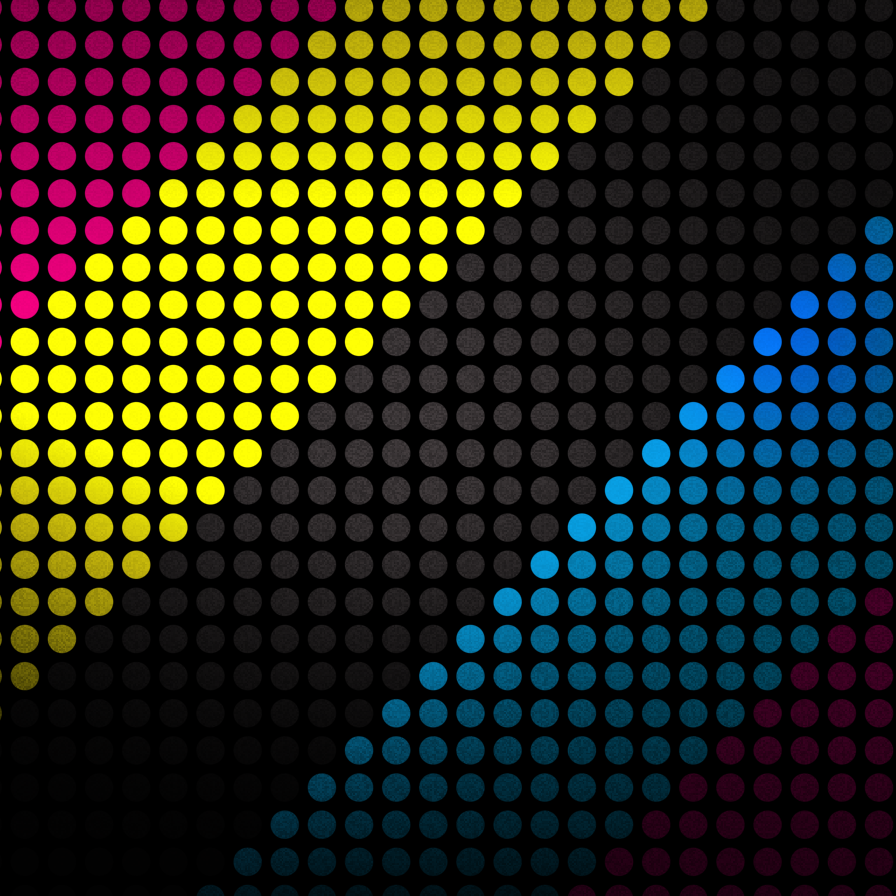
Reproduce this background procedurally as a Shadertoy shader.

```glsl
float hash(vec2 p) {
    return fract(sin(dot(p, vec2(127.1, 311.7))) * 43758.5453);
}

// Soft round falloff around a centre
float glow(vec2 p, vec2 center, float falloff) {
    vec2 d = p - center;
    return exp(-dot(d, d) * falloff);
}

vec3 magentaBand(vec2 p) {
    return vec3(0.95, 0.0, 0.50) * clamp(1.0 - (p.y - 0.66) * 1.25, 0.0, 1.0);
}

vec3 yellowBand(vec2 p) {
    float lower = 0.38 + (p.y + 0.45 * p.x - 0.26) * 2.1;
    float upper = 1.0 - (p.y - 0.77) * 1.4;
    float light = clamp(min(lower, upper), 0.0, 1.0);
    return mix(vec3(0.98, 0.90, 0.06), vec3(1.0, 1.0, 0.02), smoothstep(0.7, 1.0, light)) * light;
}

vec3 grayBand(vec2 p) {
    float light = 0.20 * glow(p, vec2(0.45, 0.51), 7.0) * smoothstep(0.0, 0.5, p.y);
    return vec3(1.0, 0.91, 0.93) * (light + 0.07 * p.y * p.y + 0.008);
}

vec3 blueBand(vec2 p, float stepsIn) {
    vec3 color = vec3(0.0, 0.26, 0.35) * smoothstep(-0.15, 0.35, p.y);
    float rim = exp(-stepsIn * 0.3 - 14.0 * pow(abs(p.y - 0.46), 2.0));
    color += vec3(0.03, 0.36, 0.53) * rim;
    return color + vec3(0.0, -0.06, 0.24) * glow(p, vec2(0.87, 0.64), 60.0);
}

vec3 darkMagentaBand(vec2 p) {
    return vec3(0.25, 0.0, 0.14) * mix(0.5, 1.0, smoothstep(0.0, 0.35, p.y));
}

void mainImage(out vec4 fragColor, in vec2 fragCoord) {
    vec2 uv = fragCoord / iResolution.y;

    // Dot grid, counted rightward and downward
    float spacing = 0.04145;
    vec2 grid = vec2(uv.x - 0.0277, 0.9915 - uv.y) / spacing;
    vec2 cell = floor(grid + 0.5);
    float dist = length(grid - cell) * spacing;
    float aa = 0.8 / iResolution.y;
    float dotMask = 1.0 - smoothstep(0.0158 - aa, 0.0158 + aa, dist);

    // Diagonal colour bands, each ten dots wide
    float diagonal = cell.x + cell.y;
    vec3 color = magentaBand(uv);
    if (diagonal > 8.5) color = yellowBand(uv);
    if (diagonal > 18.5) color = grayBand(uv);
    if (diagonal > 28.5) color = blueBand(uv, diagonal - 29.0);
    if (diagonal > 38.5) color = darkMagentaBand(uv);

    // Fine grain, fading out on bright dots
    float grain = hash(floor(uv * 512.0)) - 0.5;
    float brightness = max(color.r, max(color.g, color.b));
    color *= 1.0 + grain * mix(0.4, 0.04, smoothstep(0.1, 0.95, brightness));

    fragColor = vec4(clamp(color * dotMask, 0.0, 1.0), 1.0);
}
```
